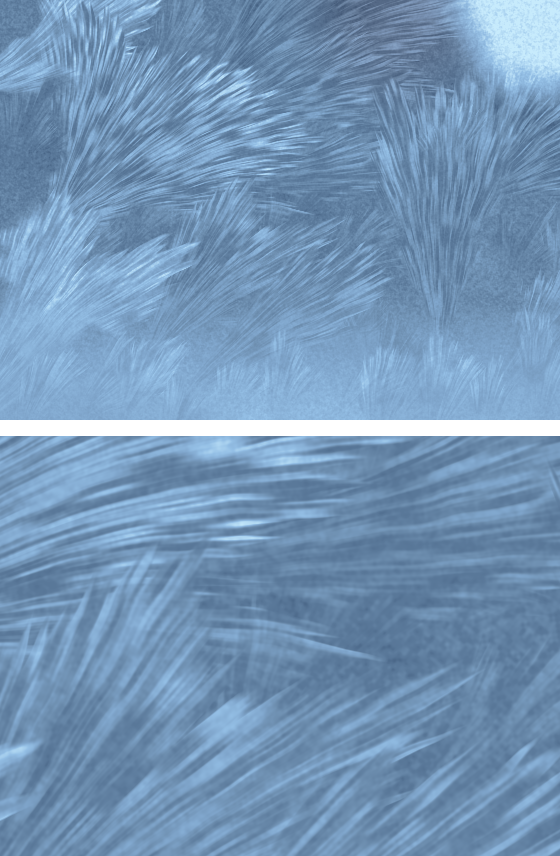
Top, the full canvas; bottom, a detail of the centre.
Write a Shadertoy shader that draws this texture.

```glsl
// Feathery fans of window frost over a dim blue pane, misty below and bright in one corner.

// Integer hash of a lattice point, 0..1
float hash(vec2 cell) {
    uvec2 u = uvec2(ivec2(cell)) * uvec2(1597334677u, 3812015801u);
    uint h = (u.x ^ u.y) * 1597334677u;
    h = (h ^ (h >> 15)) * 2246822519u;
    return float((h ^ (h >> 13)) >> 8) / 16777216.0;
}

float noise(vec2 p) {
    vec2 i = floor(p), f = fract(p);
    f = f * f * (3.0 - 2.0 * f);
    return mix(mix(hash(i), hash(i + vec2(1, 0)), f.x),
               mix(hash(i + vec2(0, 1)), hash(i + vec2(1, 1)), f.x), f.y);
}

float fbm(vec2 p) {
    float sum = 0.0, amp = 0.53;
    for (int i = 0; i < 4; i++) {
        sum += amp * noise(p);
        p = mat2(1.6, 1.2, -1.2, 1.6) * p + 7.3;
        amp *= 0.5;
    }
    return sum;
}

// Fine broken needles that split in two as they spread, keeping a steady width
float needles(float angle, float r, float seed) {
    float level = log2(max(r, 0.02) / 0.0045);
    float octave = floor(level), f = level - octave;
    float along = r * 24.0 + seed;
    float scale = exp2(octave);
    float coarse = noise(vec2(angle * scale + seed, along));
    float fine = noise(vec2(angle * scale * 2.0 + seed, along));
    float finest = noise(vec2(angle * scale * 4.0 + seed, along));
    float blend = mix(mix(coarse, fine, f), mix(fine, finest, f), 0.45);
    return smoothstep(0.2, 0.8, blend);
}

// Lays one ragged fan over the tone; size = length and half spread in radians
float fan(float tone, vec2 p, vec2 root, float heading, vec2 size, float bend,
          float light, float contrast, float opacity) {
    vec2 axis = vec2(cos(heading), sin(heading));
    vec2 q = p - root;
    q = vec2(dot(q, axis), dot(q, vec2(-axis.y, axis.x)));
    q.y -= bend * q.x * q.x;
    float r = length(q);
    if (r > size.x * 1.3) return tone;

    float angle = atan(q.y, q.x) * (1.0 - 0.35 * r / size.x);
    float side = abs(angle) / size.y;
    float seed = floor(hash(floor(root * 500.0)) * 900.0);
    float ragged = 0.36 * noise(vec2(angle * 8.0 + seed, seed))
                 + 0.10 * noise(vec2(angle * 40.0 + seed, seed))
                 + 0.10 * noise(vec2(angle * 130.0 + seed, seed));
    float tip = size.x * (0.71 + ragged - 0.25 * side * side);
    float reach = r / max(tip, 0.01);
    float frayed = side + 0.4 * (noise(vec2(r * 26.0, seed)) - 0.5);

    float mask = 1.0 - smoothstep(tip - 0.022, tip, r);
    mask *= 1.0 - smoothstep(0.72, 1.0, frayed);
    mask *= smoothstep(0.0, 0.2, r);
    float streak = needles(angle, r, seed);
    float patchy = noise(vec2(angle * 7.0 + seed, r * 11.0)) - 0.5;
    float frost = light + contrast * (streak - 0.5) * smoothstep(0.0, 0.16, r);
    frost += 0.2 * streak * streak * smoothstep(0.5, 1.0, reach) + 0.16 * patchy - 0.03;
    return mix(tone, frost, mask * opacity);
}

vec3 frostPalette(float t) {
    vec3 c = mix(vec3(0.27, 0.38, 0.51), vec3(0.35, 0.47, 0.60), smoothstep(0.0, 0.2, t));
    c = mix(c, vec3(0.43, 0.56, 0.69), clamp(t * 5.0 - 1.0, 0.0, 1.0));
    c = mix(c, vec3(0.50, 0.65, 0.80), clamp(t * 5.0 - 2.0, 0.0, 1.0));
    c = mix(c, vec3(0.58, 0.75, 0.90), clamp(t * 5.0 - 3.0, 0.0, 1.0));
    return mix(c, vec3(0.78, 0.92, 0.99), clamp(t * 5.0 - 4.0, 0.0, 1.0));
}

void mainImage(out vec4 fragColor, in vec2 fragCoord) {
    vec2 p = fragCoord / iResolution.y;
    p.x += 0.5 * (4.0 / 3.0 - iResolution.x / iResolution.y);
    float cloud = fbm(p * 5.0);
    float grain = 0.6 * noise(p * 170.0) + 0.6 * noise(mat2(0.8, 0.6, -0.6, 0.8) * p * 310.0) - 0.6;
    vec2 w = p + 0.025 * (vec2(fbm(p * 5.0 + 31.0), fbm(p * 5.0 + 57.0)) - 0.5);

    // Dim pane with grainy melt
    float tone = mix(0.62, 0.24, smoothstep(0.0, 0.42, p.y));
    tone += 0.4 * (cloud - 0.5) + 0.14 * grain;

    // Faint scattered fans, leaning outward from the lower left
    for (int i = 0; i < 34; i++) {
        float k = float(i);
        vec2 root = vec2(1.4 * fract(k * 0.618), 1.05 * hash(vec2(k, 3)) - 0.1);
        float heading = mix(0.45, 1.5, hash(vec2(k, 5))) - 0.3 * root.y;
        vec2 size = vec2(mix(0.2, 0.4, hash(vec2(k, 7))), mix(0.25, 0.55, hash(vec2(k, 9))));
        float light = mix(0.28, 0.46, hash(vec2(k, 13)));
        tone = fan(tone, w, root, heading, size, hash(vec2(k, 11)) - 0.6, light, 0.28, 0.6);
    }

    // Upper and central fans
    tone = fan(tone, w, vec2(0.44, 0.72), 0.72, vec2(0.68, 0.50), -0.3, 0.34, 0.40, 0.9);
    tone = fan(tone, w, vec2(0.42, 0.71), 0.14, vec2(0.56, 0.28), 0.35, 0.40, 0.40, 0.9);
    tone = fan(tone, w, vec2(0.48, 0.56), 0.02, vec2(0.48, 0.20), 0.3, 0.38, 0.34, 0.8);
    tone = fan(tone, w, vec2(-0.14, 0.74), 0.42, vec2(0.54, 0.24), 0.3, 0.68, 0.42, 0.9);
    tone = fan(tone, w, vec2(0.10, 0.42), 0.88, vec2(0.62, 0.58), -0.25, 0.48, 0.54, 0.95);

    // Right fans
    tone = fan(tone, w, vec2(1.10, 0.50), 0.85, vec2(0.40, 0.60), -0.3, 0.36, 0.46, 0.85);
    tone = fan(tone, w, vec2(1.04, 0.10), 1.52, vec2(0.70, 0.27), 0.1, 0.42, 0.38, 0.85);
    tone = fan(tone, w, vec2(1.06, 0.55), 1.60, vec2(0.21, 0.50), 0.0, 0.54, 0.42, 0.7);
    tone = fan(tone, w, vec2(1.14, 0.02), 0.80, vec2(0.46, 0.34), 0.3, 0.46, 0.28, 0.8);

    // Lower plumes
    tone = fan(tone, w, vec2(0.33, 0.08), 1.15, vec2(0.52, 0.32), -0.5, 0.44, 0.36, 0.85);
    tone = fan(tone, w, vec2(0.40, 0.01), 0.78, vec2(0.66, 0.21), -0.25, 0.47, 0.34, 0.85);
    tone = fan(tone, w, vec2(-0.14, -0.10), 1.05, vec2(0.72, 0.27), -0.2, 0.68, 0.24, 0.9);

    // Mist along the bottom with pale plumes rising through it
    float mist = 1.0 - smoothstep(0.0, 0.36, p.y + 0.5 * (cloud - 0.5));
    tone = mix(tone, 0.74 + 0.25 * (cloud - 0.5), 0.62 * mist);
    for (int i = 0; i < 12; i++) {
        float k = float(i);
        vec2 root = vec2(0.125 * k - 0.1, -0.12 + 0.08 * hash(vec2(k, 21)));
        float heading = mix(0.8, 1.6, hash(vec2(k, 23)));
        vec2 size = vec2(mix(0.2, 0.36, hash(vec2(k, 25))), 0.3);
        tone = fan(tone, w, root, heading, size, -0.4, 0.66, 0.2, 0.6);
    }

    // Bright sky in the upper right corner, fine rime over everything
    float corner = length((p - vec2(1.36, 1.03)) * vec2(0.85, 1.0)) + 0.13 * (cloud - 0.5);
    float sky = 1.0 - smoothstep(0.17, 0.31, corner);
    tone = mix(tone, 0.98 + 0.06 * grain, sky);
    tone += 0.13 * grain * (1.0 - 0.5 * mist);

    // Slight violet shade behind the top fans
    vec3 color = frostPalette(clamp(tone, 0.0, 1.0));
    float shade = (1.0 - smoothstep(0.05, 0.32, length(p - vec2(0.95, 0.98)))) * (1.0 - sky);
    color = mix(color, color * vec3(0.95, 0.88, 0.88), shade);
    fragColor = vec4(color, 1.0);
}
```
